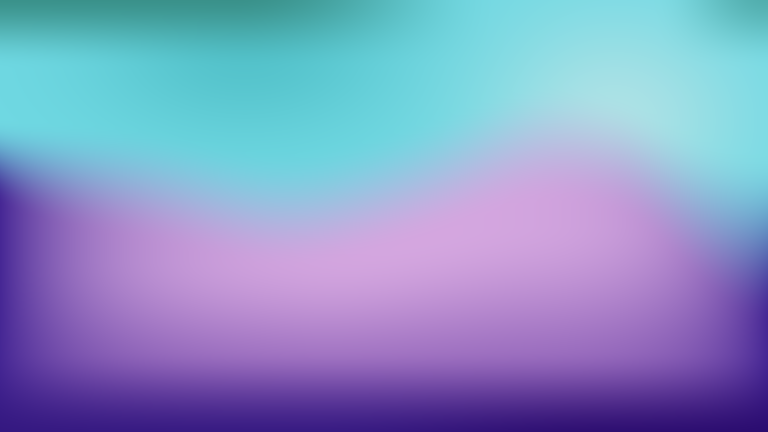
This background is drawn by a Shadertoy shader. Its source:

```glsl
// Soft blurred gradient: an aqua sky flowing over a pink and violet wave with indigo edges.

float bell(float x, float center, float width) {
    float k = (x - center) / width;
    return exp(-k * k);
}

// Height of the line where the sky melts into the wave
float waveHeight(float x) {
    return 0.575 + 0.05 * exp(-x / 0.1)
         - 0.06 * bell(x, 0.37, 0.14)
         + 0.095 * bell(x, 0.72, 0.14)
         - 0.13 * smoothstep(0.8, 1.0, x);
}

vec3 skyColor(vec2 p) {
    vec3 aqua = vec3(0.44, 0.85, 0.89);
    vec3 teal = vec3(0.30, 0.74, 0.77);
    vec3 mist = vec3(0.72, 0.89, 0.90);
    vec3 deepTeal = vec3(0.22, 0.56, 0.53);

    vec3 color = mix(aqua, teal, 0.8 * bell(p.x, 0.32, 0.2) * bell(p.y, 0.88, 0.2));
    color = mix(color, mist, 0.85 * bell(p.x, 0.8, 0.17) * bell(p.y, 0.72, 0.25));

    // Shade along the top, strongest at the left and in the right corner
    float shade = 1.0 - smoothstep(0.3, 0.65, p.x) + 0.6 * smoothstep(0.85, 1.0, p.x);
    return mix(color, deepTeal, shade * smoothstep(0.84, 1.02, p.y));
}

vec3 waveColor(vec2 p) {
    vec3 pink = vec3(0.84, 0.66, 0.88);
    vec3 violet = vec3(0.56, 0.38, 0.72);
    vec3 indigo = vec3(0.27, 0.15, 0.58);
    vec3 midnight = vec3(0.20, 0.09, 0.50);

    float violetTop = 0.40 + 0.08 * smoothstep(0.4, 0.7, p.x);
    vec3 color = mix(violet, pink, smoothstep(0.05, violetTop, p.y));

    // Dark sides, then the dark floor, deeper toward the right
    color = mix(color, indigo, exp(-p.x / 0.12));
    color = mix(color, indigo, exp(-(1.0 - p.x) / 0.09));
    midnight -= vec3(0.04, 0.05, 0.07) * smoothstep(0.4, 0.8, p.x);
    return mix(midnight, color, smoothstep(-0.03, 0.19, p.y));
}

void mainImage(out vec4 fragColor, in vec2 fragCoord) {
    vec2 p = fragCoord / iResolution.xy;

    // The blend is tighter at the left edge and wider at the right
    float softness = 0.14 - 0.04 * exp(-p.x / 0.1) + 0.06 * smoothstep(0.8, 1.0, p.x);
    float sky = smoothstep(-softness, softness, p.y - waveHeight(p.x));

    fragColor = vec4(mix(waveColor(p), skyColor(p), sky), 1.0);
}
```
